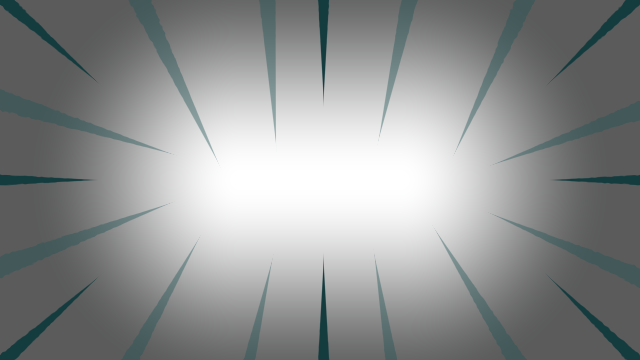
A Shadertoy shader for this background:

```glsl
// Dark and translucent teal spikes pointing inward to a wide white glow on grey.

// Lengths are in canvas heights, measured from the centre.
const vec3 GREY = vec3(0.355, 0.357, 0.357);
const vec3 WHITE = vec3(1.0);
const vec3 DARK_TEAL = vec3(0.08, 0.235, 0.245);
const vec3 PALE_TEAL = vec3(0.13, 0.33, 0.34);
const float PALE_OPACITY = 0.42;
const float GLOW_HALF_LENGTH = 0.22;
const vec2 GLOW_FADE = vec2(0.01, 0.595);
const float SPIKE_SLOPE = 0.057;   // half width gained per unit of length
const float ROUGHNESS = 0.24;      // share of the width that is ragged
const float ROUGH_SCALE = 110.0;

// Affine frames carry a quadrant's signs (+-1, +-1) to a spike's tip and root.
const mat3x2 TIP_FRAMES[3] = mat3x2[3](
    mat3x2(0.453, -0.0145, 0.003, 0.071, 0.032, -0.011),
    mat3x2(0.332, 0.013, 0.027, 0.113, 0.0185, -0.044),
    mat3x2(0.1435, 0.007, 0.006, 0.168, 0.015, -0.0555));
const mat3x2 ROOT_FRAMES[3] = mat3x2[3](
    mat3x2(0.889, -0.0145, 0.0, 0.232, 0.0, -0.024),
    mat3x2(0.535, 0.0, 0.013, 0.5, 0.022, 0.0),
    mat3x2(0.197, 0.0, 0.025, 0.5, 0.026, 0.0));

float hash(vec2 cell) {
    vec3 q = fract(cell.xyx * vec3(0.1031, 0.103, 0.0973));
    q += dot(q, q.yzx + 33.33);
    return fract((q.x + q.y) * q.z);
}

float valueNoise(vec2 p) {
    vec2 cell = floor(p), f = fract(p);
    f = f * f * (3.0 - 2.0 * f);
    return mix(mix(hash(cell), hash(cell + vec2(1, 0)), f.x),
               mix(hash(cell + vec2(0, 1)), hash(cell + vec2(1, 1)), f.x), f.y);
}

// Distance to a wedge that widens from its tip through its root and beyond.
float spike(vec2 p, vec2 tip, vec2 root, float slope) {
    vec2 axis = normalize(root - tip);
    vec2 q = p - tip;
    float across = abs(q.x * axis.y - q.y * axis.x);
    return across - slope * dot(q, axis);
}

void mainImage(out vec4 fragColor, in vec2 fragCoord) {
    vec2 p = (fragCoord - 0.5 * iResolution.xy) / iResolution.y;
    float edge = 0.75 / iResolution.y;

    // Glow around a horizontal segment
    float glowDistance = length(vec2(max(abs(p.x) - GLOW_HALF_LENGTH, 0.0), p.y));
    float glow = 1.0 - smoothstep(GLOW_FADE.x, GLOW_FADE.y, glowDistance);
    vec3 color = mix(GREY, WHITE, glow);

    // Ragged sides, calmer near the tips
    float ragged = ROUGHNESS * (valueNoise(p * ROUGH_SCALE) - 0.5);
    float slope = SPIKE_SLOPE * (1.0 + ragged * smoothstep(0.3, 0.7, length(p)));

    // Three translucent spikes in each quadrant
    float pale = 1.0;
    for (int i = 0; i < 12; i++) {
        int kind = i / 4;
        vec3 quadrant = vec3(2 * (i % 2) - 1, 2 * ((i / 2) % 2) - 1, 1);
        vec2 tip = TIP_FRAMES[kind] * quadrant;
        vec2 root = ROOT_FRAMES[kind] * quadrant;
        pale = min(pale, spike(p, tip, root, slope));
    }
    color = mix(color, PALE_TEAL, PALE_OPACITY * (1.0 - smoothstep(-edge, edge, pale)));

    // Solid spikes from the corners and the middle of each side
    float dark = 1.0;
    for (int i = 0; i < 9; i++) {
        if (i == 4) continue;
        vec2 side = vec2(i % 3 - 1, i / 3 - 1);
        float tipHeight = mix(0.23, 0.277, abs(side.x));
        vec2 tip = side * vec2(0.634, tipHeight) + vec2(0.01, 0.0);
        vec2 root = side * vec2(0.876, 0.5) + vec2(0.01, 0.0) * (1.0 - abs(side.x));
        dark = min(dark, spike(p, tip, root, slope));
    }
    color = mix(color, DARK_TEAL, 1.0 - smoothstep(-edge, edge, dark));

    fragColor = vec4(color, 1.0);
}
```
